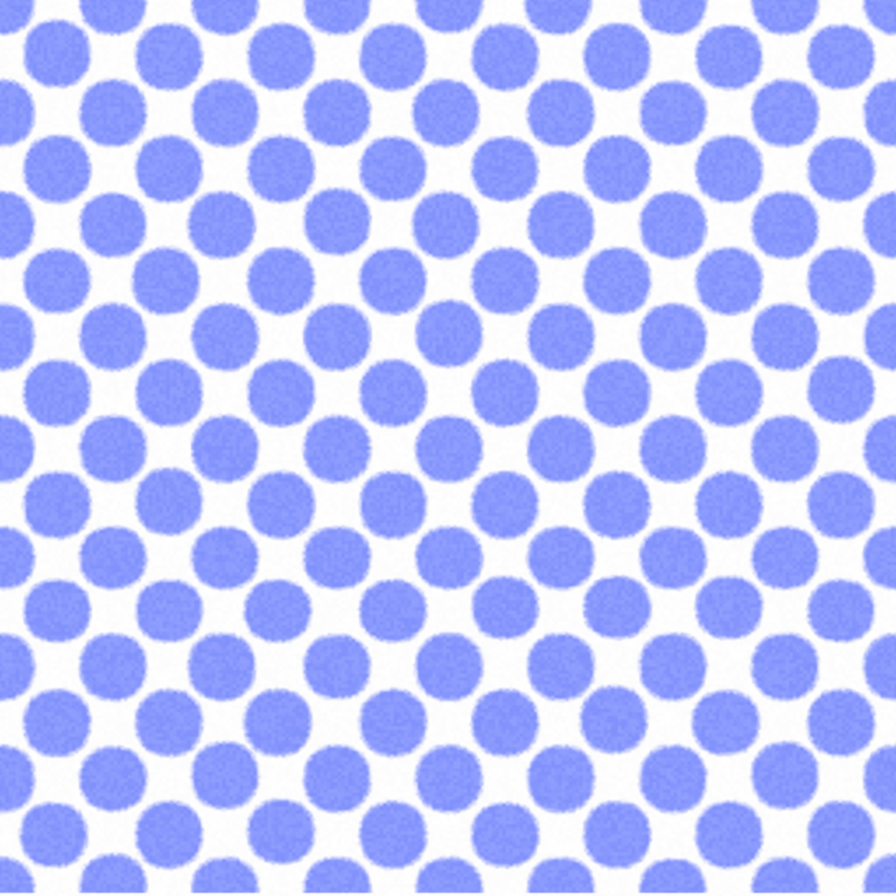
Reproduce this pattern procedurally as a Shadertoy shader.

```glsl
// Staggered periwinkle polka dots on white, with soft edges, slight misplacement and fine grain.
#define HALF_CELLS 16.0                  // half repeats across the canvas
#define RADIUS 0.59                      // dot radius, in half cells
#define ROUNDNESS 2.25                   // 2 is a circle, higher is squarer
#define EDGE 0.07                        // half width of the soft edge
#define NUDGE 0.06                       // size of one misplacement step
#define SQUEEZE 0.055                    // height lost by each tightened row
#define GRAIN_CELLS 256.0                // grain samples across the canvas
#define GRAIN 0.07                       // grain strength inside the dots
#define DOT_COLOR vec3(0.535, 0.595, 0.99)
#define PAPER_COLOR vec3(0.993)

float hash(vec2 cell, uint seed) {
    uvec2 u = uvec2(ivec2(cell) + 4096);
    uint h = u.x * 1597u + u.y * 51749u + seed * 7919u;
    h = (h ^ (h >> 15)) * 73244475u;
    h = (h ^ (h >> 13)) * 73244475u;
    return float((h ^ (h >> 16)) & 65535u) / 65535.0;
}

float valueNoise(vec2 p) {
    vec2 i = floor(p), f = fract(p);
    f = f * f * (3.0 - 2.0 * f);
    float low = mix(hash(i, 1u), hash(i + vec2(1, 0), 1u), f.x);
    float high = mix(hash(i + vec2(0, 1), 1u), hash(i + vec2(1, 1), 1u), f.x);
    return mix(low, high, f.y);
}

// Distance to a rounded dot whose height may be reduced
float dotDistance(vec2 p, float height) {
    vec2 q = pow(abs(p) / vec2(1.0, height) + 1e-5, vec2(ROUNDNESS));
    return pow(q.x + q.y, 1.0 / ROUNDNESS) - RADIUS;
}

// Nearest dot of the staggered lattice, rows counted from the top
float dotField(vec2 g) {
    float nearest = 1e3;
    vec2 base = round(g);
    for (int y = -1; y <= 2; y++)
    for (int x = -1; x <= 1; x++) {
        vec2 id = base + vec2(x, y);
        if (mod(id.x + id.y, 2.0) > 0.5) continue;

        // Two tightened rows pull everything below them up
        vec2 center = id + 0.02;
        center.y -= SQUEEZE * clamp(id.y - 9.0, 0.0, 2.0);
        bool tightRow = id.y > 9.5 && id.y < 11.5;

        // Occasional steps to the left or upwards
        center.x -= NUDGE * step(hash(id, 2u), 0.08);
        center.y -= NUDGE * step(hash(id, 3u), 0.12);
        float height = tightRow ? 0.93 : 1.0 - 0.04 * step(hash(id, 4u), 0.12);
        nearest = min(nearest, dotDistance(g - center, height));
    }
    return nearest;
}

void mainImage(out vec4 fragColor, in vec2 fragCoord) {
    vec2 uv = fragCoord / iResolution.y;
    vec2 g = vec2(uv.x, 1.0 - uv.y) * HALF_CELLS;
    float grain = valueNoise(uv * GRAIN_CELLS) - 0.5;

    // Dot coverage, never sharper than a pixel
    float soft = max(EDGE, HALF_CELLS / iResolution.y);
    float coverage = 1.0 - smoothstep(-soft, soft, dotField(g) + 0.03 * grain);

    // Thin bare strip along the lower edge
    coverage *= smoothstep(0.002, 0.005, uv.y);

    // Grain tints the ink and faintly specks the paper
    vec3 ink = DOT_COLOR + GRAIN * grain * vec3(1.0, 0.9, 0.1);
    vec3 paper = PAPER_COLOR + 0.015 * grain;
    fragColor = vec4(mix(paper, ink, coverage), 1.0);
}
```
